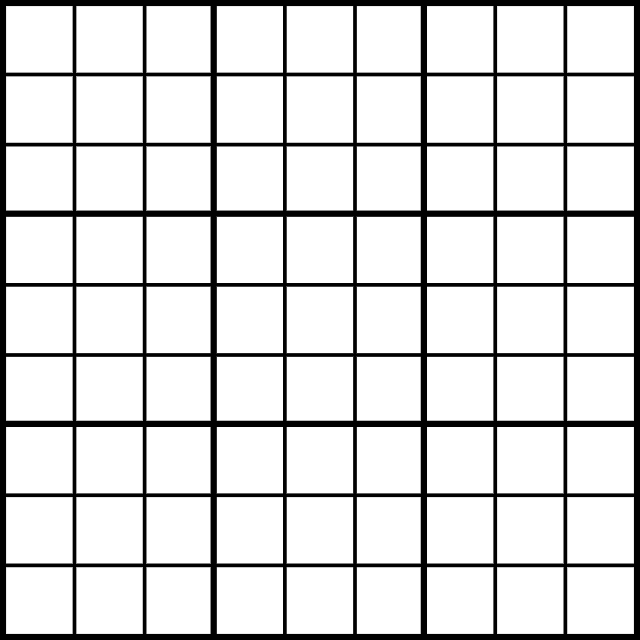
Write a three.js fragment shader that draws this pattern.

```glsl
// Draws a nine by nine black grid on white, with heavier lines around each three by three block.
varying vec2 vUv;

const vec3 PAPER = vec3(1.0);
const vec3 INK = vec3(0.005);

const float THIN_FIRST = 0.1164;
const float THIN_PITCH = 0.10957;
const float THIN_HALF_WIDTH = 0.0029;

const float THICK_FIRST = 0.3339;
const float THICK_PITCH = 0.3284;
const float THICK_HALF_WIDTH = 0.0049;

const float FRAME_WIDTH = 0.0095;

// Distance on each axis to the nearest of count evenly spaced lines
vec2 lineDistance(vec2 p, float first, float pitch, float count) {
  vec2 index = clamp(floor((p - first) / pitch + 0.5), 0.0, count - 1.0);
  return abs(p - first - index * pitch);
}

// Signed distance on each axis to the inked strips, negative inside
vec2 gridDistance(vec2 p) {
  vec2 thin = lineDistance(p, THIN_FIRST, THIN_PITCH, 8.0) - THIN_HALF_WIDTH;
  vec2 thick = lineDistance(p, THICK_FIRST, THICK_PITCH, 2.0) - THICK_HALF_WIDTH;
  vec2 frame = min(p, 1.0 - p) - FRAME_WIDTH;
  return min(min(thin, thick), frame);
}

// Smooth ink coverage across one screen sample
vec2 coverage(vec2 distance, vec2 softness) {
  return clamp(0.5 - distance / softness, 0.0, 1.0);
}

void main() {
  // Lines are spaced from the upper left corner
  vec2 p = vec2(vUv.x, 1.0 - vUv.y);
  vec2 softness = max(fwidth(vUv), vec2(0.00001));
  vec2 ink = coverage(gridDistance(p), softness);
  gl_FragColor = vec4(mix(PAPER, INK, max(ink.x, ink.y)), 1.0);
}
```
